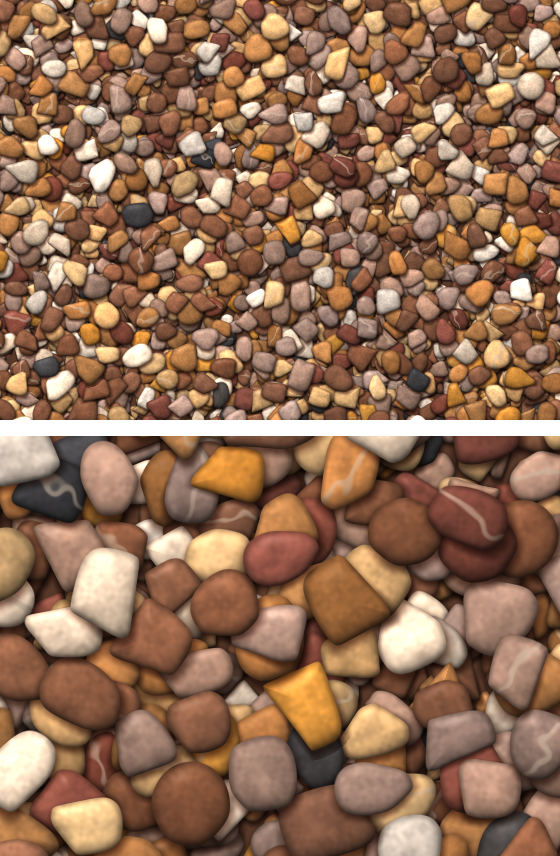
Top: the whole. Bottom: its middle third, enlarged.
Write a WebGL 2 fragment shader that draws this texture.

```glsl
#version 300 es
precision highp float;
// A bed of wet, rounded and chipped pebbles in browns, mauves, ochres and creams.
// Five turned grids of jittered stones are walked from the top down; each stone
// dims what lies below it, and the walk ends once the pixel is covered.

uniform vec2 u_resolution;
out vec4 fragColor;

// Three random values in 0..1 per cell and salt
vec3 random3(vec2 cell, float salt) {
    vec3 v = fract(vec3(cell, salt) * vec3(0.1031, 0.1030, 0.0973));
    v += dot(v, v.yxz + 33.33);
    return fract((v.xxy + v.yxx) * v.zyx);
}

float valueNoise(vec2 p) {
    vec2 c = floor(p);
    vec2 f = fract(p);
    f = f * f * (3.0 - 2.0 * f);
    float low = mix(random3(c, 9.0).x, random3(c + vec2(1.0, 0.0), 9.0).x, f.x);
    float high = mix(random3(c + vec2(0.0, 1.0), 9.0).x, random3(c + 1.0, 9.0).x, f.x);
    return mix(low, high, f.y);
}

vec2 heading(float a) { return vec2(cos(a), sin(a)); }

mat2 rotation(float a) {
    vec2 h = heading(a);
    return mat2(h.x, h.y, -h.y, h.x);
}

// 0 near the middle of a stone, 1 on its rim: tapered rounded body with two chips
float stoneRadius(vec2 q, vec3 form, vec2 chip) {
    q.y *= 1.0 + 0.5 * (form.z - 0.5) * q.x;
    vec2 s = q * q;
    float body = mix(sqrt(s.x + s.y), sqrt(sqrt(dot(s, s))), form.x);
    float along = dot(q, chip);
    float across = dot(q, vec2(-chip.y, chip.x));
    float chips = max(along, 0.95 * across - 0.3 * along) * mix(1.0, 1.4, form.x);
    float h = max(0.14 - abs(body - chips), 0.0);
    return max(body, chips) + 1.8 * h * h;
}

vec3 mineralColor(float pick) {
    if (pick < 0.23) return vec3(0.50, 0.33, 0.24);  // brown
    if (pick < 0.44) return vec3(0.62, 0.50, 0.44);  // mauve grey
    if (pick < 0.61) return vec3(0.64, 0.44, 0.26);  // ochre
    if (pick < 0.76) return vec3(0.79, 0.63, 0.43);  // tan
    if (pick < 0.87) return vec3(0.88, 0.81, 0.73);  // cream
    if (pick < 0.94) return vec3(0.48, 0.27, 0.22);  // red brown
    if (pick < 0.97) return vec3(0.76, 0.52, 0.22);  // gold
    return vec3(0.25, 0.24, 0.24);                   // slate
}

// Mottling, fine grain and, on some stones, a pale vein
vec3 stoneSurface(vec2 q, vec2 grainPos, vec3 tint) {
    vec3 albedo = mineralColor(tint.x) * mix(0.90, 1.28, tint.y);
    albedo *= mix(vec3(1.05, 0.99, 0.93), vec3(0.98, 1.0, 1.04), fract(tint.y * 7.0));
    float mottle = valueNoise(q * 2.2 + tint.xy * 60.0);
    albedo *= 0.83 + 0.22 * mottle + 0.14 * valueNoise(grainPos);
    float vein = abs(q.y + 0.5 * q.x + 0.7 * (mottle - 0.5) - 0.2);
    float veined = step(0.84, tint.z) * smoothstep(0.22, 0.04, vein);
    return mix(albedo, vec3(0.85, 0.76, 0.67), 0.5 * veined);
}

void main() {
    vec2 uv = gl_FragCoord.xy / u_resolution.y;
    vec3 color = vec3(0.0);
    vec3 dim = vec3(1.0);   // light left after the shadows of higher stones
    float open = 1.0;       // part of the pixel not yet covered

    for (float level = 4.0; level >= 0.0 && open > 0.02; level--) {
        float cellSize = 0.038 + 0.007 * level;
        mat2 turn = rotation(0.4 + 1.3 * level);
        vec2 p = turn * uv / cellSize + 50.0 + 17.0 * level;
        vec2 light = turn * vec2(-0.35, 0.94);
        vec2 home = floor(p - 0.5);

        for (int k = 3; k >= 0 && open > 0.02; k--) {
            vec2 cell = home + vec2(k % 2, k / 2);
            vec3 place = random3(cell, 3.0 * level + 1.0);
            vec2 d = p - cell - 0.5 - 0.5 * (place.xy - 0.5);
            if (place.z > 1.0 - 0.05 * level || dot(d, d) > 0.6) continue;

            vec3 build = random3(cell, 3.0 * level + 2.0);
            vec3 form = fract(build.yzx * 61.0);
            vec2 chip = heading(6.283 * form.y);
            vec2 axes = mix(0.38, 0.53, build.x * build.x) * vec2(1.0 + 0.28 * build.y, 1.0 - 0.2 * build.y);
            mat2 spin = rotation(6.283 * build.z);
            vec2 q = spin * d / axes;
            float r = stoneRadius(q, form, chip);
            float blur = 0.8 / (u_resolution.y * cellSize * axes.y);

            if (r < 1.0 + blur) {
                // Domed normal that follows the outline and the chipped faces
                vec2 slope = vec2(stoneRadius(q + vec2(0.02, 0.0), form, chip),
                                  stoneRadius(q + vec2(0.0, 0.02), form, chip)) - r;
                vec2 outward = normalize((slope / axes) * spin + 1e-5);
                float rim = min(r, 1.0);
                float tilt = 0.9 * rim * rim;
                vec3 normal = vec3(outward * tilt, sqrt(1.0 - tilt * tilt));

                float shade = 0.46 + 0.70 * max(dot(normal, vec3(light * 0.6, 0.8)), -0.15);
                shade *= mix(1.0, 0.8, smoothstep(0.8, 1.0, r)) * (0.86 + 0.035 * level);
                float gloss = pow(max(dot(normal, normalize(vec3(light * 0.5, 1.0))), 0.0), 50.0);
                vec3 tint = random3(cell, 3.0 * level + 3.0);
                vec3 stone = stoneSurface(q, p * cellSize * 260.0, tint) * shade + 0.13 * gloss * form.z;
                float cover = 1.0 - smoothstep(1.0 - blur, 1.0 + blur, r);
                color += open * cover * dim * stone;
                open *= 1.0 - cover;
            }
            // Soft contact shadow, longer on the side away from the light
            float reach = r + 0.15 * dot(light, d) * inversesqrt(dot(d, d) + 1e-4);
            dim *= mix(vec3(1.0), vec3(0.45, 0.37, 0.34), smoothstep(1.25, 0.85, reach));
        }
    }
    color += open * dim * vec3(0.34, 0.22, 0.16);
    fragColor = vec4(clamp(color, 0.0, 1.0), 1.0);
}
```
